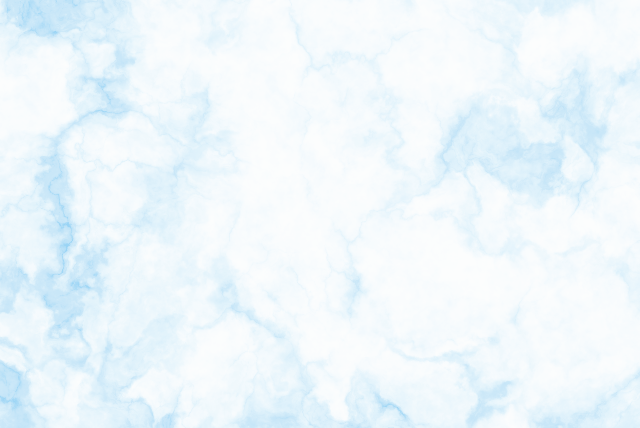
Write a Shadertoy shader that draws this texture.

```glsl
// Pale blue marble: rounded white stones parted by thin, frayed blue veins.
// Three sizes of noise-warped Voronoi cells give stones, pebbles and lacework,
// while fractal noise spreads a watery haze and breaks the veins into pieces.

vec2 hash22(vec2 p) {
    vec3 q = fract(vec3(p.xyx) * vec3(0.1031, 0.1030, 0.0973));
    q += dot(q, q.yzx + 33.33);
    return fract((q.xx + q.yz) * q.zy);
}

float valueNoise(vec2 p) {
    vec2 cell = floor(p);
    vec2 f = fract(p);
    f = f * f * f * (f * (f * 6.0 - 15.0) + 10.0);
    float low = mix(hash22(cell).x, hash22(cell + vec2(1, 0)).x, f.x);
    float high = mix(hash22(cell + vec2(0, 1)).x, hash22(cell + vec2(1, 1)).x, f.x);
    return mix(low, high, f.y);
}

float fbm(vec2 p) {
    float sum = 0.0;
    float total = 0.0;
    float amplitude = 0.5;
    for (int i = 0; i < 6; i++) {
        p = mat2(1.6, 1.2, -1.2, 1.6) * p + 17.3;
        sum += amplitude * valueNoise(p * 0.5);
        total += amplitude;
        amplitude *= 0.56;
    }
    return sum / total;
}

vec2 fbm2(vec2 p) {
    return vec2(fbm(p), fbm(p + vec2(41.7, 23.1))) - 0.5;
}

// x: gap between the two nearest seeds (zero on a seam), y: random of the cell
vec2 stones(vec2 p) {
    vec2 cell = floor(p);
    float nearest = 8.0;
    float second = 8.0;
    float id = 0.0;
    for (int y = -2; y <= 2; y++) {
        for (int x = -2; x <= 2; x++) {
            vec2 c = cell + vec2(x, y);
            vec2 seed = hash22(c + 71.0);
            float d = length(c + seed - p);
            if (d < nearest) {
                second = nearest;
                nearest = d;
                id = fract(seed.x * 7.3 + seed.y * 3.1);
            } else {
                second = min(second, d);
            }
        }
    }
    return vec2(second - nearest, id);
}

// Thin wandering filament along the middle level of a noise field
float filament(vec2 p, float sharpness) {
    return exp(-abs(fbm(p) - 0.5) * sharpness);
}

vec3 marbleColor(float tone) {
    vec3 c = mix(vec3(0.988, 0.992, 0.994), vec3(0.885, 0.952, 0.985), smoothstep(0.0, 0.36, tone));
    c = mix(c, vec3(0.790, 0.906, 0.972), smoothstep(0.28, 0.66, tone));
    return mix(c, vec3(0.600, 0.830, 0.960), smoothstep(0.62, 1.25, tone));
}

void mainImage(out vec4 fragColor, in vec2 fragCoord) {
    vec2 p = fragCoord / iResolution.y;

    // Broad warp bends the stones, finer warps fray their rims
    vec2 q = p + 0.24 * fbm2(p * 3.0 + 5.0) + 0.07 * fbm2(p * 13.0) + 0.02 * fbm2(p * 45.0);
    vec2 tilted = mat2(0.82, 0.57, -0.57, 0.82) * q;

    // Haze gathers in two upright drifts, thinner toward the top
    float drift = 0.07 * cos((p.x - 0.25) * 6.6) - 0.08 * (p.y - 0.5);
    float haze = smoothstep(0.28, 0.74, fbm(q * 2.8 + 9.0) + drift);

    vec2 large = stones(tilted * 3.6 + 22.0);
    vec2 small = stones(tilted * 8.0 + 13.0);
    vec2 lace = stones(q * 19.0 + 40.0);

    // Stone interiors clear the haze; some cells stay filled with it
    float largeClear = smoothstep(0.03, 0.26, large.x) * smoothstep(0.25, 0.45, large.y);
    float smallClear = smoothstep(0.04, 0.26, small.x) * smoothstep(0.45, 0.60, small.y);
    float clear = max(largeClear, 0.85 * smallClear);
    float filled = haze * (1.0 - 0.85 * clear);

    // Seams fade in and out along their length
    float strength = smoothstep(0.32, 0.66, fbm(p * 7.0 + 31.0));
    float seam = 0.30 * exp(-large.x * 30.0) + 0.11 * exp(-large.x * 7.0);
    float fineSeam = 0.26 * exp(-small.x * 17.0);
    float laceSeam = 0.16 * exp(-lace.x * 9.0);
    float threads = filament(q * 5.0 + 3.0, 60.0) + 0.8 * filament(q * 11.0 + 60.0, 35.0);

    float cloud = fbm(q * 15.0 + 50.0);
    float grain = fbm(p * 55.0 + 7.0) - 0.5;
    float tone = 0.055 + 0.18 * (cloud - 0.45) + 0.10 * grain;
    tone += filled * (0.12 + 0.56 * cloud + 0.25 * grain);
    tone += seam * (0.10 + 1.1 * strength) * (0.40 + 0.75 * haze);
    tone += fineSeam * (0.2 + 0.9 * strength) * (0.10 + 0.9 * haze);
    tone += laceSeam * filled * (0.4 + strength);
    tone += 0.20 * threads * (0.10 + 0.9 * filled) * (0.4 + 0.8 * strength);

    // Small dense pools of pigment in the filled parts
    tone += 0.24 * filled * smoothstep(0.54, 0.74, fbm(q * 6.0 + 80.0));

    fragColor = vec4(marbleColor(max(tone, 0.0)), 1.0);
}
```
